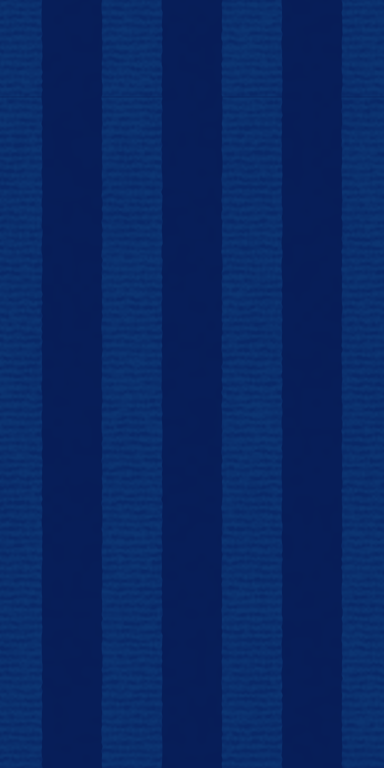
Write a Shadertoy shader that draws this pattern.

```glsl
// Vertical navy stripes alternating with ribbed, slightly worn blue woven bands.

const vec3 NAVY = vec3(0.027, 0.116, 0.347);
const vec3 RIB_SHADOW = vec3(0.036, 0.162, 0.408);
const vec3 WOVEN_BLUE = vec3(0.046, 0.204, 0.445);

const float STRIPE_PERIOD = 0.3125;   // in canvas widths
const float STRIPE_CENTER = 0.1875;
const float STRIPE_HALF_WIDTH = 0.0781;
const float RIB_COUNT = 90.0;         // over the canvas height
const float SEAM_HEIGHT = 0.874;

float hash(vec2 p) {
    vec3 q = fract(vec3(p.xyx) * 0.1031);
    q += dot(q, q.yzx + 33.33);
    return fract((q.x + q.y) * q.z);
}

float valueNoise(vec2 p) {
    vec2 cell = floor(p);
    vec2 f = fract(p);
    f = f * f * (3.0 - 2.0 * f);
    float low = mix(hash(cell), hash(cell + vec2(1.0, 0.0)), f.x);
    float high = mix(hash(cell + vec2(0.0, 1.0)), hash(cell + vec2(1.0, 1.0)), f.x);
    return mix(low, high, f.y);
}

// Signed distance to the nearest stripe edge, negative inside
float stripeDistance(float x, float period, float center, float halfWidth) {
    float offset = (fract((x - center) / period + 0.5) - 0.5) * period;
    return abs(offset) - halfWidth;
}

// Broken horizontal grooves with fine thread grain; 0 is shadow, 1 is light
float wovenTone(vec2 uv, float ribs) {
    float drift = valueNoise(uv * vec2(45.0, ribs)) - 0.5;
    float groove = 0.5 + 0.5 * cos(6.28318 * (uv.y * ribs + 0.3 * drift));
    float breaks = valueNoise(uv * vec2(70.0, ribs * 1.5) + 17.0);
    float grain = valueNoise(uv * vec2(150.0, 300.0) + 41.0) - 0.5;
    float wear = valueNoise(uv * vec2(9.0, 14.0) + 73.0) - 0.5;
    float shadow = groove * mix(0.4, 1.1, breaks);
    return clamp(0.92 - shadow + 0.55 * grain + 0.25 * wear, -0.15, 1.1);
}

// Thin soft horizontal line
float seamLine(float y, float height, float halfWidth, float pixel) {
    return 1.0 - smoothstep(halfWidth, halfWidth + pixel, abs(y - height));
}

void mainImage(out vec4 fragColor, in vec2 fragCoord) {
    vec2 uv = fragCoord / iResolution.xy;
    vec2 pixel = 1.0 / iResolution.xy;

    // Ribbed band with a faint seam
    vec3 color = mix(RIB_SHADOW, WOVEN_BLUE, wovenTone(uv, RIB_COUNT));
    float seam = seamLine(uv.y, SEAM_HEIGHT, 0.0006, pixel.y);
    color = mix(color, NAVY, 0.35 * seam);

    // Smooth navy stripes with edges lightly ruffled by the ribs
    float ruffle = (valueNoise(vec2(floor(uv.x * 12.8), uv.y * RIB_COUNT * 2.0)) - 0.5) * 0.003;
    float edge = stripeDistance(uv.x, STRIPE_PERIOD, STRIPE_CENTER, STRIPE_HALF_WIDTH) + ruffle;
    float navyMask = 1.0 - smoothstep(-0.75 * pixel.x, 0.75 * pixel.x, edge);
    vec3 navy = NAVY * (1.0 + 0.02 * (valueNoise(uv * vec2(40.0, 80.0)) - 0.5));
    color = mix(color, navy, navyMask);

    fragColor = vec4(color, 1.0);
}
```
